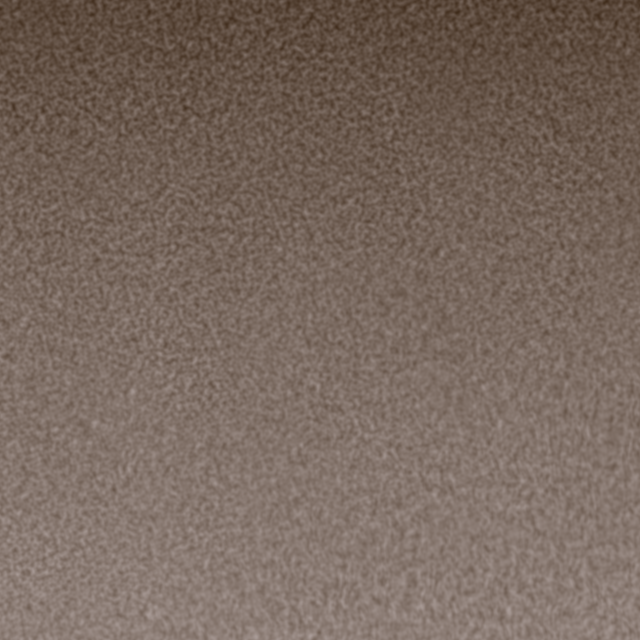
Give the GLSL for this texture, as a WebGL 2 fragment shader.

```glsl
#version 300 es
precision highp float;

uniform vec2 u_resolution;
out vec4 fragColor;

const vec3 DARK_BROWN = vec3(0.38, 0.31, 0.26);
const vec3 PALE_TAUPE = vec3(0.55, 0.49, 0.46);

// Integer hash giving two values in 0..1
vec2 hash2(vec2 cell, uint seed) {
    uvec2 v = uvec2(ivec2(cell)) * 1664525u + uvec2(1013904223u, 374761393u) + seed * 747796405u;
    v.x += v.y * 1664525u;
    v.y += v.x * 1664525u;
    v ^= v >> 16u;
    v.x += v.y * 1664525u;
    v.y += v.x * 1664525u;
    v ^= v >> 16u;
    return vec2(v & 65535u) / 65535.0;
}

float cornerSlope(vec2 cell, vec2 offset, uint seed) {
    float angle = 6.28318 * hash2(cell, seed).x;
    return dot(vec2(cos(angle), sin(angle)), offset);
}

// Gradient noise, roughly -0.7..0.7
float gradientNoise(vec2 p, uint seed) {
    vec2 i = floor(p);
    vec2 f = p - i;
    vec2 w = f * f * f * (f * (f * 6.0 - 15.0) + 10.0);
    vec2 e = vec2(1.0, 0.0);
    float low = mix(cornerSlope(i, f, seed), cornerSlope(i + e.xy, f - e.xy, seed), w.x);
    float high = mix(cornerSlope(i + e.yx, f - e.yx, seed), cornerSlope(i + e.xx, f - e.xx, seed), w.x);
    return mix(low, high, w.y);
}

mat2 turn(float angle) {
    float c = cos(angle), s = sin(angle);
    return mat2(c, s, -s, c);
}

// Round fine grain, turned off the axes to hide the lattice
float fineGrain(vec2 p) {
    return 0.80 * gradientNoise(turn(0.6) * p * 98.0, 1u)
         + 0.80 * gradientNoise(turn(-0.4) * p * 146.0 + 7.3, 2u);
}

// Short upright wrinkles with a wandering course
float wrinkles(vec2 p) {
    p.x += 0.008 * gradientNoise(p * 22.0, 3u);
    return 0.85 * gradientNoise(turn(0.12) * p * vec2(92.0, 58.0), 4u)
         + 0.75 * gradientNoise(turn(-0.15) * p * vec2(140.0, 100.0) + 3.1, 5u);
}

// Sparse raised specks, lit on the right and shaded on the left
float specks(vec2 p, float density, float chance, float radius) {
    vec2 cell = floor(p * density);
    vec2 centre = (cell + 0.2 + 0.6 * hash2(cell, 6u)) / density;
    vec2 traits = hash2(cell, 7u);
    vec2 d = (p - centre) / (radius * vec2(1.0, 1.35));
    float present = step(traits.x, chance) * mix(0.5, 1.0, traits.y);
    return present * (d.x + 0.35) * exp(-dot(d, d));
}

void main() {
    vec2 uv = gl_FragCoord.xy / u_resolution;
    vec2 p = gl_FragCoord.xy / u_resolution.y;

    // Light falling off towards the top
    float y = uv.y;
    float shade = 1.04 - 0.74 * y - 0.46 * y * y * y;
    shade -= 0.06 * (uv.x - 0.5) * y;

    // Faint mottling at two broad scales
    shade += 0.07 * gradientNoise(p * vec2(7.0, 5.0), 8u);
    shade += 0.16 * gradientNoise(turn(0.5) * p * 38.0, 11u);

    // Grain turns into upright wrinkles lower down and to the right
    float patches = 0.5 * gradientNoise(p * 5.0, 9u);
    float upright = smoothstep(-0.1, 0.9, 0.75 - y + 0.5 * (uv.x - 0.5) + patches);
    float relief = mix(fineGrain(p), wrinkles(p), 0.1 + 0.6 * upright);
    float strength = 0.86 + 0.2 * gradientNoise(p * 9.0, 10u);
    shade += strength * relief;

    // Scattered specks, fading out in the dark part
    float speckFade = 1.0 - smoothstep(0.6, 0.85, y);
    shade += 0.9 * speckFade * specks(p, 11.0, 0.16, 0.007);

    fragColor = vec4(mix(DARK_BROWN, PALE_TAUPE, shade), 1.0);
}
```
